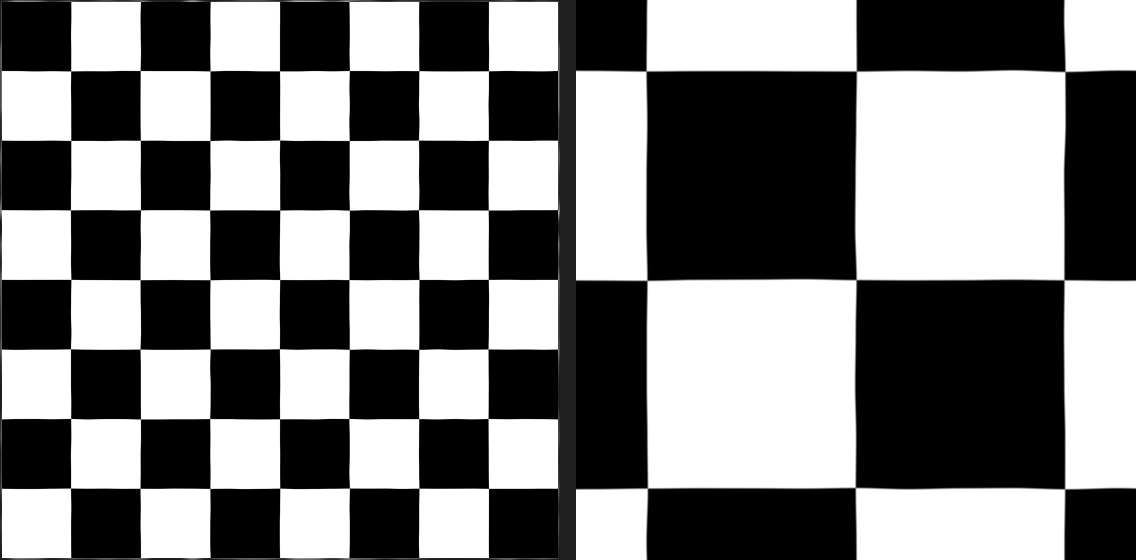
Left, the full canvas; right, a detail of the centre.
This pattern is drawn by a Shadertoy shader. Its source:

```glsl
const float CELLS = 8.0;           // squares across and down
const float MARGIN = 0.0028;       // width of the outer frame
const float WOBBLE = 0.0005;       // unevenness of the edges
const float WOBBLE_STEPS = 32.0;   // noise steps along each edge
const float SOFTNESS = 0.0008;     // least half width of an edge blend
const vec3 BLACK = vec3(0.0);
const vec3 WHITE = vec3(1.0);
const vec3 FRAME_DARK = vec3(0.10, 0.11, 0.11);
const vec3 FRAME_LIGHT = vec3(0.51);

float hash(vec2 p) {
    return fract(sin(dot(p, vec2(127.1, 311.7))) * 43758.5453);
}

// Noise along one edge, wrapping at 1 in t and at CELLS in lane
float edgeNoise(float t, float lane) {
    float x = t * WOBBLE_STEPS;
    float i = floor(x);
    float f = fract(x);
    lane = mod(lane, CELLS);
    float a = hash(vec2(mod(i, WOBBLE_STEPS), lane));
    float b = hash(vec2(mod(i + 1.0, WOBBLE_STEPS), lane));
    return mix(a, b, f * f * (3.0 - 2.0 * f));
}

// Signed distance to the nearest square edge, positive in even squares
vec2 stripeDistance(vec2 p) {
    return 0.5 - abs(mod(p + 0.5, 2.0) - 1.0);
}

void mainImage(out vec4 fragColor, in vec2 fragCoord) {
    vec2 uv = fragCoord / iResolution.xy;
    float blend = max(SOFTNESS, 0.7 / min(iResolution.x, iResolution.y));
    float cellSize = (1.0 - 2.0 * MARGIN) / CELLS;

    // Uneven edges, each with its own noise lane
    vec2 board = (uv - MARGIN) / cellSize;
    vec2 lane = floor(board + 0.5);
    vec2 noise = vec2(edgeNoise(uv.y, lane.x), edgeNoise(uv.x, lane.y + 3.0));
    vec2 shift = (noise - 0.5) * 2.0 * WOBBLE;

    // Checkerboard
    vec2 d = stripeDistance(board + shift / cellSize) * cellSize;
    vec2 side = smoothstep(-blend, blend, d) * 2.0 - 1.0;
    vec3 color = mix(BLACK, WHITE, 0.5 + 0.5 * side.x * side.y);

    // Thin worn frame
    vec2 border = min(uv, 1.0 - uv);
    bool vertical = border.x < border.y;
    float wear = vertical ? noise.x : noise.y;
    float inset = min(border.x, border.y) + (wear - 0.5) * 2.0 * WOBBLE;
    float frame = 1.0 - smoothstep(MARGIN - blend, MARGIN + blend, inset);
    color = mix(color, mix(FRAME_DARK, FRAME_LIGHT, wear * wear), frame);

    fragColor = vec4(color, 1.0);
}
```
